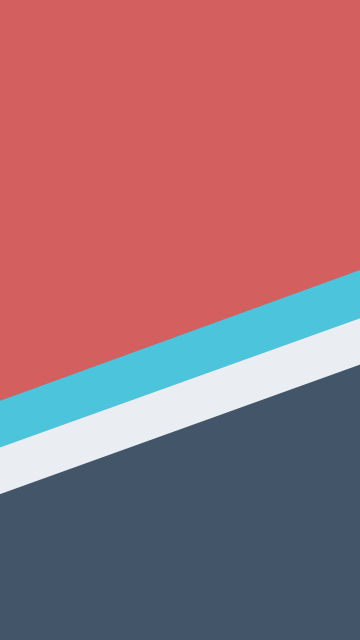
This background is drawn by a WebGL 1 fragment shader. Its source:

```glsl
precision highp float;
// Flat diagonal bands: a red field above cyan and white stripes over slate.

uniform vec2 u_resolution;

const vec3 RED   = vec3(0.831, 0.373, 0.371);
const vec3 CYAN  = vec3(0.298, 0.769, 0.863);
const vec3 WHITE = vec3(0.918, 0.933, 0.953);
const vec3 SLATE = vec3(0.259, 0.333, 0.412);

// Edge heights at the left and right sides, as fractions of canvas height
const vec2 CYAN_TOP  = vec2(0.3737, 0.5781);
const vec2 WHITE_TOP = vec2(0.3008, 0.5026);
const vec2 SLATE_TOP = vec2(0.2279, 0.4303);

// Antialiased coverage of the area below a sloped edge
float below(vec2 uv, vec2 edge) {
  float rise = (edge.y - edge.x) * u_resolution.y / u_resolution.x;
  float gap = (mix(edge.x, edge.y, uv.x) - uv.y) * u_resolution.y;
  float pixels = gap / sqrt(1.0 + rise * rise);
  return clamp(pixels + 0.5, 0.0, 1.0);
}

void main() {
  vec2 uv = gl_FragCoord.xy / u_resolution;

  // Layer the bands from top to bottom
  vec3 color = RED;
  color = mix(color, CYAN, below(uv, CYAN_TOP));
  color = mix(color, WHITE, below(uv, WHITE_TOP));
  color = mix(color, SLATE, below(uv, SLATE_TOP));

  gl_FragColor = vec4(color, 1.0);
}
```
